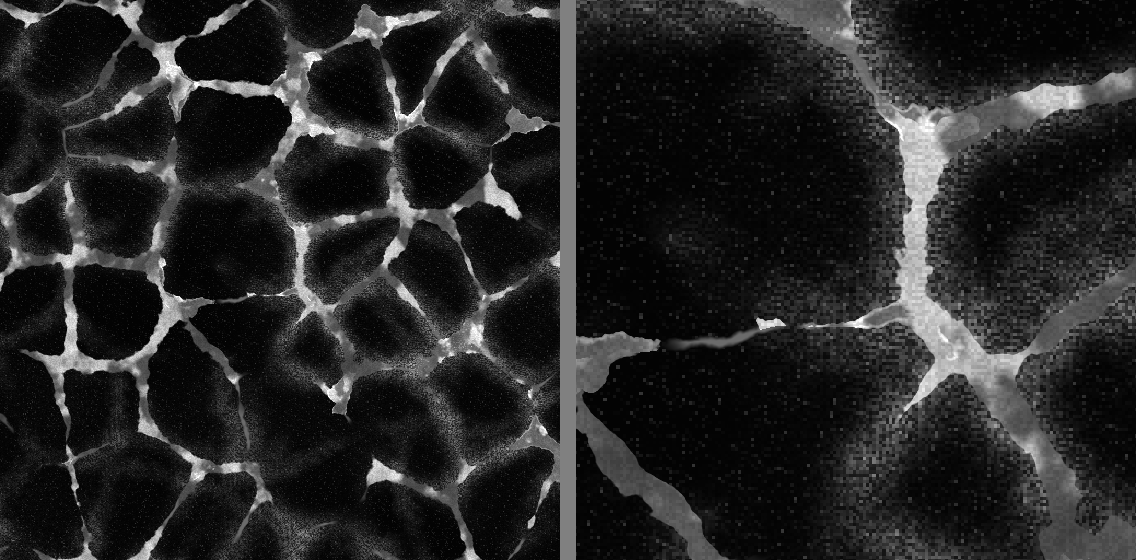
Left: the whole. Right: its middle third, enlarged.
Give the GLSL for this texture, as a WebGL 2 fragment shader.

```glsl
#version 300 es
precision highp float;
// Dark rounded cells held in a broken grey web of strands and knots.
// Warped Voronoi walls give the web; noise sets where it thickens, fades
// or glows, and a fine hashed grain covers haze and cell interiors.

#define CELLS 6.2          // cells across the canvas
#define DEEP_CELLS 4.6     // cells of the faint layer behind
#define WARP 0.035         // bending of the walls
#define RAGGED 0.0065      // roughness of the outlines
#define STRAND_WIDTH 0.0105 // half width of the thickest strands
#define KNOT_SIZE 0.042    // reach of bodies at the junctions
#define FLARE 0.028        // widening of strands toward junctions
#define HAZE_REACH 0.046   // spread of haze from the walls
#define HAZE_LEVEL 0.43    // brightness of the haze
#define GRAIN 512.0        // grains across the canvas

uniform vec2 u_resolution;
out vec4 fragColor;

float hash(vec2 p) {
  return fract(sin(dot(p, vec2(127.1, 311.7))) * 43758.5453);
}

vec2 hash2(vec2 p) {
  return vec2(hash(p), hash(p + 57.3));
}

float noise(vec2 p) {
  vec2 i = floor(p), f = fract(p);
  f = f * f * (3.0 - 2.0 * f);
  float low = mix(hash(i), hash(i + vec2(1, 0)), f.x);
  float high = mix(hash(i + vec2(0, 1)), hash(i + vec2(1, 1)), f.x);
  return mix(low, high, f.y);
}

float fbm(vec2 p) {
  float sum = 0.0, weight = 0.53;
  for (int i = 0; i < 4; i++) {
    sum += weight * noise(p);
    p = mat2(1.6, 1.2, -1.2, 1.6) * p + 17.0;
    weight *= 0.5;
  }
  return sum;
}

// Distances to the nearest and second nearest cell wall.
vec2 wallDistances(vec2 p) {
  vec2 cell = floor(p), home = vec2(0), nearest = vec2(9);
  for (int y = -1; y <= 1; y++)
    for (int x = -1; x <= 1; x++) {
      vec2 id = cell + vec2(x, y);
      vec2 toSeed = id + hash2(id) - p;
      if (dot(toSeed, toSeed) < dot(nearest, nearest)) {
        nearest = toSeed;
        home = id;
      }
    }
  vec2 walls = vec2(9);
  for (int y = -2; y <= 2; y++)
    for (int x = -2; x <= 2; x++) {
      if (x == 0 && y == 0) continue;
      vec2 id = home + vec2(x, y);
      vec2 toSeed = id + hash2(id) - p;
      float d = dot(0.5 * (nearest + toSeed), normalize(toSeed - nearest));
      walls = d < walls.x ? vec2(d, walls.x) : vec2(walls.x, min(walls.y, d));
    }
  return walls;
}

float smoothMin(float a, float b, float k) {
  float h = max(k - abs(a - b), 0.0) / k;
  return min(a, b) - h * h * k * 0.25;
}

void main() {
  vec2 uv = gl_FragCoord.xy / u_resolution.y;
  float aa = 1.0 / u_resolution.y;

  // Web geometry
  vec2 bend = vec2(fbm(uv * 6.0), fbm(uv * 6.0 + 31.0)) - 0.5;
  vec2 p = uv + WARP * 2.0 * bend;
  vec2 walls = wallDistances(p * CELLS + 3.0) / CELLS;
  vec2 deep = wallDistances(p * DEEP_CELLS + 41.0) / DEEP_CELLS;
  float rough = (fbm(uv * 75.0) - 0.5) * 2.0 * RAGGED;
  float web = smoothMin(walls.x, walls.y, FLARE) + rough;

  // Grain and mottling
  float grain = hash(floor(uv * GRAIN) + 5.0);
  float speck = hash(floor(uv * GRAIN) + 91.0);
  float mottle = fbm(uv * 48.0 + 7.0);

  // Cell interiors with sparse specks
  float dusty = smoothstep(0.3, 0.7, fbm(uv * 4.0 + 63.0));
  float light = 0.01 + 0.035 * dusty * grain + 0.2 * pow(speck, 16.0);

  // Haze around the walls, in patches
  float patches = smoothstep(0.34, 0.72, fbm(uv * 5.0 + 12.0));
  float near = pow(smoothstep(HAZE_REACH, 0.0, web), 1.5);
  float behind = smoothstep(0.03, 0.0, deep.x + rough * 2.0);
  float haze = near * patches + 0.4 * behind * smoothstep(0.35, 0.65, fbm(uv * 7.0 + 80.0));
  light += HAZE_LEVEL * haze * (0.2 + 0.8 * grain) * (0.45 + 1.1 * mottle);

  // Thin broken membranes
  float membrane = smoothstep(0.0035 + aa, 0.001, abs(walls.x + rough * 0.5));
  light = max(light, membrane * 0.42 * smoothstep(0.38, 0.62, fbm(uv * 14.0 + 22.0)));

  // Tapering strands with bright streaks
  float width = STRAND_WIDTH * smoothstep(0.43, 0.66, fbm(uv * 8.0 + 50.0));
  float strand = smoothstep(aa, -aa, web - width) * smoothstep(0.0, 0.002, width);
  float streak = smoothstep(0.4, 0.62, fbm(uv * 26.0 + 33.0));
  float strandLight = mix(0.32, 0.76, streak) * (0.72 + 0.56 * mottle);
  light = mix(light, strandLight * (0.88 + 0.2 * grain), strand);

  // Grey knots at junctions, some with glowing cores
  float reach = KNOT_SIZE * smoothstep(0.42, 0.68, fbm(uv * 6.0 + 140.0));
  float knotEdge = walls.x + walls.y + rough * 2.5 - reach;
  float knot = smoothstep(aa, -aa, knotEdge) * smoothstep(0.0, 0.006, reach);
  float core = smoothstep(0.54, 0.68, fbm(uv * 34.0 + 71.0));
  float rim = smoothstep(0.004, 0.0, abs(knotEdge + 0.003)) * streak;
  float knotLight = 0.26 + 0.32 * mottle + 0.48 * core + 0.25 * rim;
  light = mix(light, max(light, knotLight * (0.86 + 0.22 * grain)), knot);

  fragColor = vec4(vec3(clamp(light, 0.0, 1.0)), 1.0);
}
```
